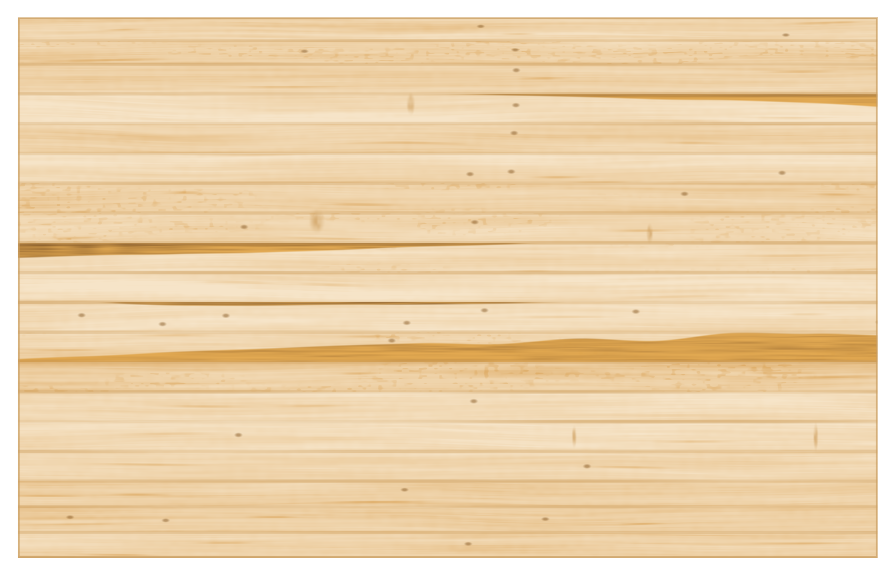
Reproduce this texture procedurally as a Shadertoy shader.

```glsl
// A butcher-block board of 19 horizontal maple strips on a white ground.
// Each strip has its own tone, lengthwise grain and hairlines; tapered
// heartwood streaks, small knots and cross flecks break up the repeats.

const int STRIPS = 19;
const vec2 BOARD_MIN = vec2(0.0200, 0.0380);
const vec2 BOARD_MAX = vec2(0.9795, 0.9700);
const float BREAK_TOP = 0.0862;    // narrower strips lie above this
const float BREAK_LOW = 0.858;     // and below this
const float SEAM_WIDTH = 0.05;     // in strip heights
const float RIM_WIDTH = 0.0022;    // in canvas heights
const vec3 GROUND = vec3(1.0);
const vec3 PALE = vec3(0.965, 0.895, 0.785);
const vec3 HONEY = vec3(0.930, 0.810, 0.635);
const vec3 TAN = vec3(0.875, 0.685, 0.420);
const vec3 HEARTWOOD = vec3(0.885, 0.650, 0.290);
const vec3 BARK = vec3(0.520, 0.340, 0.130);

// Tone of each strip from the top: 0 is pale, 1 is tan
const float TONE[STRIPS] = float[](0.38, 0.42, 0.44, 0.14, 0.42, 0.22, 0.46,
    0.36, 0.20, 0.14, 0.22, 0.40, 0.52, 0.20, 0.24, 0.34, 0.50, 0.50, 0.42);

// Streaks: strip, x of the tip, x of the thick end, thickness (negative: from below)
const int STREAKS = 4;
const vec4 STREAK[STREAKS] = vec4[](vec4(3.0, 0.42, 1.0, 0.42),
    vec4(8.0, 0.62, 0.0, 0.56), vec4(10.0, 0.64, 0.20, 0.11),
    vec4(11.0, -0.04, 1.0, -0.98));
const float TAPER[STREAKS] = float[](1.6, 1.0, 0.6, 0.75);

// Knots: centre and half size on the board
const int KNOTS = 5;
const vec4 KNOT[KNOTS] = vec4[](vec4(0.928, 0.776, 0.003, 0.026),
    vec4(0.348, 0.377, 0.009, 0.022), vec4(0.457, 0.160, 0.005, 0.020),
    vec4(0.647, 0.776, 0.003, 0.020), vec4(0.735, 0.400, 0.004, 0.018));

float hash(vec2 p) {
    vec3 q = fract(p.xyx * vec3(0.1031, 0.1030, 0.0973));
    q += dot(q, q.yzx + 33.33);
    return fract((q.x + q.y) * q.z);
}

float noise(vec2 p) {
    vec2 i = floor(p), f = fract(p);
    f = f * f * (3.0 - 2.0 * f);
    return mix(mix(hash(i), hash(i + vec2(1, 0)), f.x),
               mix(hash(i + vec2(0, 1)), hash(i + vec2(1, 1)), f.x), f.y);
}

// Strip coordinate from the height on the board, counted from the top
float stripCoord(float v) {
    if (v < BREAK_TOP) return 2.0 * v / BREAK_TOP;
    if (v < BREAK_LOW) return 2.0 + 14.0 * (v - BREAK_TOP) / (BREAK_LOW - BREAK_TOP);
    return 16.0 + 3.0 * (v - BREAK_LOW) / (1.0 - BREAK_LOW);
}

// Tone, drift, grain and flecks of one strip
vec3 maple(float x, float f, int id) {
    float k = float(id), seed = hash(vec2(k, 7.0));
    vec2 g = vec2(x + 9.0 * seed, f + 0.25 * (noise(vec2(x * 3.0, k * 5.3)) - 0.5));
    g.y += k * 13.0;
    float t = TONE[id] + (seed - 0.5) * 0.5 * (f - 0.5);
    t += 0.32 * (noise(g * vec2(2.2, 3.0)) - 0.5);
    t += 0.24 * (noise(g * vec2(3.5, 9.0)) - 0.5);
    t += 0.16 * (noise(g * vec2(9.0, 24.0)) - 0.5);
    t += 0.07 * (noise(g * vec2(70.0, 5.0)) - 0.5);
    // Fine cross flecks on some strips
    float flecked = step(0.6, hash(vec2(k, 3.0))) * smoothstep(0.4, 0.7, noise(g * vec2(4.0, 2.0)));
    t += 0.22 * flecked * smoothstep(0.6, 0.9, noise(g * vec2(110.0, 12.0)));
    // Hairlines along the grain
    for (int i = 0; i < 3; i++) {
        vec2 c = vec2(hash(vec2(k, float(i) + 20.0)), hash(vec2(k, float(i) + 40.0)));
        float reach = 0.04 + 0.12 * hash(vec2(k, float(i) + 60.0));
        float along = 1.0 - smoothstep(0.0, reach, abs(x - c.x * 1.6));
        t += 0.35 * along * (1.0 - smoothstep(0.01, 0.07, abs(g.y - k * 13.0 - c.y)));
    }
    t = clamp(t, 0.0, 1.15);
    return t < 0.5 ? mix(PALE, HONEY, t * 2.0) : mix(HONEY, TAN, t * 2.0 - 1.0);
}

void mainImage(out vec4 fragColor, in vec2 fragCoord) {
    vec2 p = fragCoord / iResolution.xy;
    float aspect = iResolution.x / iResolution.y, px = 1.0 / iResolution.y;
    vec2 uv = (p - BOARD_MIN) / (BOARD_MAX - BOARD_MIN);
    uv.y = 1.0 - uv.y;
    float s = clamp(stripCoord(uv.y), 0.0, float(STRIPS) - 0.001);
    int id = int(s);
    float f = fract(s), x = uv.x * aspect, aa = 20.0 * px;
    vec3 col = maple(x, f, id);

    // Heartwood streaks, darkest along the seam and at the left end
    for (int i = 0; i < STREAKS; i++) {
        vec4 k = STREAK[i];
        if (int(k.x) != id) continue;
        float t = (uv.x - k.y) / (k.z - k.y);
        float w = abs(k.w) * pow(clamp(t, 0.0, 1.0), TAPER[i]);
        w *= (0.85 + 0.3 * noise(vec2(x * 7.0, k.x))) * (1.0 - smoothstep(1.0, 1.3, t));
        float d = k.w > 0.0 ? f : 1.0 - f;
        float inside = (1.0 - smoothstep(w - aa, w + aa, d)) * smoothstep(0.0, 0.05, w);
        float grain = noise(vec2(x * 5.0, f * 14.0 + k.x)) * noise(vec2(x * 16.0, f * 30.0));
        float dark = 0.55 * grain + (k.w > 0.0 ? 0.45 * (1.0 - smoothstep(0.05, 0.16, d)) : 0.0);
        if (k.z < 0.1) dark += 0.5 * (1.0 - smoothstep(0.08, 0.26, uv.x)) * noise(vec2(x * 25.0, f * 6.0));
        col = mix(col, mix(HEARTWOOD, BARK, min(dark, 1.0)), 0.92 * inside);
    }

    // Knots and scattered specks
    for (int i = 0; i < KNOTS; i++) {
        float r = length((uv - KNOT[i].xy) / KNOT[i].zw);
        float rough = 0.4 + 0.6 * noise(uv * vec2(300.0, 90.0));
        col = mix(col, mix(TAN, BARK, 0.2), 0.75 * rough * (1.0 - smoothstep(0.2, 1.2, r)));
    }
    vec2 grid = vec2(x * 14.0, s), cell = floor(grid);
    vec2 spot = 0.2 + 0.6 * vec2(hash(cell + 5.0), hash(cell + 11.0));
    float speck = length((grid - cell - spot) * vec2(0.8, 1.0));
    col = mix(col, BARK, 0.5 * step(0.93, hash(cell)) * (1.0 - smoothstep(0.02, 0.10, speck)));

    // Glue seams and the board's rim
    float seam = 1.0 - smoothstep(SEAM_WIDTH - 0.5 * aa, SEAM_WIDTH + aa, min(f, 1.0 - f));
    col = mix(col, TAN * 0.93, seam * (0.15 + 0.45 * noise(vec2(x * 3.0, floor(s + 0.5) * 4.7))));
    vec2 gap = min(p - BOARD_MIN, BOARD_MAX - p) * vec2(aspect, 1.0);
    float edge = min(gap.x, gap.y);
    col = mix(col, TAN * 0.9, 0.7 * (1.0 - smoothstep(RIM_WIDTH, RIM_WIDTH + px, edge)));
    fragColor = vec4(mix(GROUND, col, smoothstep(-0.5 * px, 0.5 * px, edge)), 1.0);
}
```
